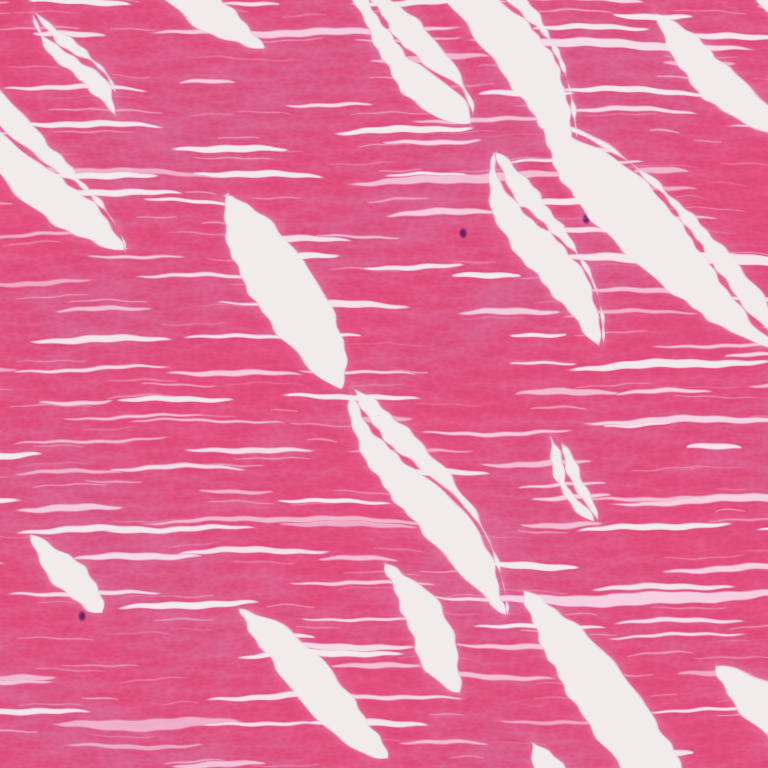
Write a WebGL 1 fragment shader that draws this texture.

```glsl
precision highp float;
// Stained pink muscle tissue with slanted white gaps and fine horizontal cracks.

uniform vec2 u_resolution;

// Colours
const vec3 ROSE = vec3(0.89, 0.315, 0.50);
const vec3 MAUVE = vec3(0.85, 0.385, 0.555);
const vec3 LIGHT_PINK = vec3(0.91, 0.60, 0.72);
const vec3 PALE_RIM = vec3(0.97, 0.82, 0.89);
const vec3 GAP_WHITE = vec3(0.945, 0.925, 0.922);
const vec3 NUCLEUS = vec3(0.36, 0.10, 0.36);

// Gaps: lens shapes in a slanted, staggered grid
const float GAP_ANGLE = -0.90;
const vec2 GAP_CELL = vec2(0.38, 0.15);
const vec2 GAP_HALF_LENGTH = vec2(0.06, 0.215);
const vec2 GAP_SLIMNESS = vec2(0.19, 0.33);
const float GAP_SHARE = 0.82;
const float GAP_TILT = 0.5;
const float STRAND_SHARE = 0.35;
const float STRAND_WIDTH = 0.0028;

// Cracks and fibres
const vec2 CRACK_CELL = vec2(0.20, 0.036);
const vec2 LONG_CRACK_CELL = vec2(0.55, 0.125);
const vec2 HAIRLINE_CELL = vec2(0.11, 0.027);
const vec2 FIBRE_SCALE = vec2(14.0, 62.0);
const float EDGE = 0.0028;

vec4 hash4(vec2 p) {
  vec4 h = fract(p.xyxy * vec4(0.1031, 0.1030, 0.0973, 0.1099));
  h += dot(h, h.wzxy + 33.33);
  return fract((h.xxyz + h.yzzw) * h.zywx);
}

vec2 rotate(vec2 p, float a) {
  float c = cos(a), s = sin(a);
  return vec2(c * p.x + s * p.y, c * p.y - s * p.x);
}

// Cellular noise: distance to the nearest scattered point
float cellular(vec2 p) {
  vec2 id = floor(p);
  float nearest = 2.0;
  for (int j = -1; j <= 1; j++)
    for (int i = -1; i <= 1; i++) {
      vec2 n = id + vec2(float(i), float(j));
      nearest = min(nearest, length(n + hash4(n + 71.0).xy - p));
    }
  return nearest;
}

// Signed distance to one lens, split in some cases by a thin strand
float lensGap(vec2 q, vec4 size, vec4 look) {
  float halfLength = mix(GAP_HALF_LENGTH.x, GAP_HALF_LENGTH.y, size.z);
  float t = q.x / halfLength;
  float halfWidth = halfLength * mix(GAP_SLIMNESS.x, GAP_SLIMNESS.y, size.w);
  halfWidth *= pow(max(1.0 - t * t, 0.0), 0.75) * (1.0 + 0.5 * (look.w - 0.5) * t);
  q.y += 0.012 * (look.w - 0.5) * sin(3.0 * t + 6.0 * look.z);
  float d = max(abs(q.y) - halfWidth, abs(q.x) - halfLength);
  float strand = halfWidth * (0.35 + 0.5 * sin(2.2 * t + 6.28 * look.w));
  if (look.z < STRAND_SHARE) d = max(d, STRAND_WIDTH - abs(q.y - strand));
  return d;
}

float gaps(vec2 p) {
  vec2 r = rotate(p, GAP_ANGLE);
  float column = floor(r.y / GAP_CELL.y);
  float d = 1.0;
  for (int j = -1; j <= 1; j++) {
    float row = column + float(j);
    float stagger = hash4(vec2(row, 17.0)).x;
    float first = floor(r.x / GAP_CELL.x - stagger);
    for (int i = -1; i <= 1; i++) {
      vec2 id = vec2(first + float(i), row);
      vec4 size = hash4(id + 31.0);
      vec4 look = hash4(id + 113.0);
      vec2 jitter = (size.xy - 0.5) * vec2(0.3, 0.35);
      vec2 centre = (id + vec2(stagger, 0.0) + 0.5 + jitter) * GAP_CELL;
      vec2 q = rotate(r - centre, (look.x - 0.5) * GAP_TILT);
      if (look.y < GAP_SHARE) d = min(d, lensGap(q, size, look));
    }
  }
  return d;
}

// Brightness of thin, bent, tapering cracks; thickness is the widest half height
float cracks(vec2 p, vec2 cell, float thickness, float share, float seed) {
  vec2 id = floor(p / cell);
  float bright = 0.0;
  for (int j = -1; j <= 1; j++)
    for (int i = -1; i <= 1; i++) {
      vec2 n = id + vec2(float(i), float(j));
      vec4 a = hash4(n + seed);
      vec4 b = hash4(n + seed + 57.0);
      vec2 q = p - (n + 0.5 + (a.xy - 0.5) * 0.8) * cell;
      float t = q.x / (cell.x * mix(0.18, 0.55, a.z));
      q.y += 0.03 * (b.x - 0.5) * q.x + 0.004 * (b.y - 0.3) * t * t;
      float taper = max(1.0 - t * t, 0.0);
      float d = abs(q.y) - thickness * mix(0.3, 1.0, a.w) * taper;
      float line = (1.0 - smoothstep(-0.5 * EDGE, EDGE, d)) * smoothstep(0.0, 0.3, taper);
      bright = max(bright, line * mix(0.45, 1.0, b.z) * step(b.w, share));
    }
  return bright;
}

void main() {
  vec2 p = gl_FragCoord.xy / u_resolution.y;

  // Layered sines bend the fibres and roughen the edges
  float wave = 0.004 * sin(9.0 * p.x + 5.0 * p.y) + 0.0015 * sin(37.0 * p.x + 21.0 * p.y);
  vec2 fibre = p + vec2(0.0, wave + 0.0007 * sin(130.0 * p.x + 60.0 * p.y));
  float rough = 0.0012 * sin(215.0 * p.y + 4.0 * sin(31.0 * p.x)) + 0.0016 * sin(83.0 * p.y - 47.0 * p.x);
  float gap = gaps(p + 0.006 * sin(vec2(19.0, 15.0) * p.yx)) + rough;

  // Tissue: broad patches and stretched fibre grain
  float patches = sin(7.0 * p.x + 4.0 * sin(5.0 * p.y)) * sin(11.0 * p.y + 2.0 * sin(6.0 * p.x));
  float grain = cellular(fibre * FIBRE_SCALE) - 0.45;
  float fine = cellular(fibre * vec2(90.0, 190.0)) - 0.45;
  vec3 colour = mix(ROSE, MAUVE, smoothstep(-0.5, 0.9, 0.5 * patches + 0.9 * grain + 0.4 * fine));
  colour += 0.035 * grain + 0.03 * fine;
  colour = mix(colour, LIGHT_PINK, 0.45 * exp(-max(gap, 0.0) / 0.005));

  // Scattered dark nuclei
  vec2 spot = p / 0.16;
  vec4 h = hash4(floor(spot) + 211.0);
  float nucleus = length((fract(spot) - 0.2 - 0.6 * h.xy) * vec2(1.2, 0.9)) * 0.16;
  colour = mix(colour, NUCLEUS, 0.85 * step(h.z, 0.12) * (1.0 - smoothstep(0.002, 0.008, nucleus)));

  // Openings: pale rim first, then white
  float open = 1.0 - smoothstep(-EDGE, EDGE, gap);
  open = max(open, cracks(fibre, CRACK_CELL, 0.0042, 0.85, 5.0));
  open = max(open, cracks(fibre, LONG_CRACK_CELL, 0.0075, 0.6, 301.0));
  open = max(open, 0.45 * cracks(fibre, HAIRLINE_CELL, 0.0012, 0.6, 407.0));
  colour = mix(colour, PALE_RIM, smoothstep(0.0, 0.75, open));
  colour = mix(colour, GAP_WHITE, smoothstep(0.6, 1.0, open));
  gl_FragColor = vec4(colour, 1.0);
}
```
